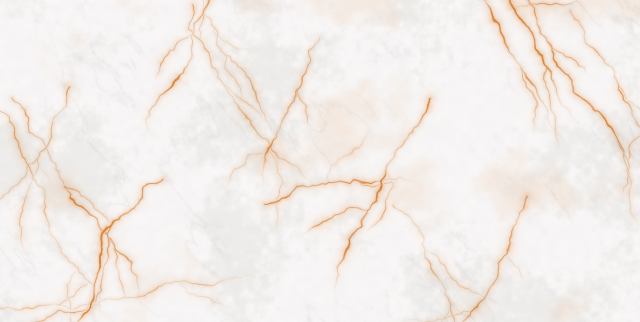
Give the GLSL for this texture, as a Shadertoy shader.

```glsl
float hash(vec2 p) {
    vec3 q = fract(p.xyx * 0.1031);
    q += dot(q, q.yzx + 33.33);
    return fract((q.x + q.y) * q.z);
}

float noise(vec2 p) {
    vec2 cell = floor(p), f = fract(p);
    f = f * f * (3.0 - 2.0 * f);
    return mix(mix(hash(cell), hash(cell + vec2(1, 0)), f.x),
               mix(hash(cell + vec2(0, 1)), hash(cell + vec2(1, 1)), f.x), f.y);
}

float fbm(vec2 p) {
    float sum = 0.0, amp = 0.5;
    for (int i = 0; i < 5; i++) {
        sum += amp * noise(p);
        p = mat2(1.6, 1.2, -1.2, 1.6) * p + 7.3;
        amp *= 0.5;
    }
    return sum / 0.97;
}

// Kinked sideways drift of a crack, zero at its root
float wobble(float t, float seed) {
    float sum = 0.0, amp = 0.09, freq = 4.0;
    for (int i = 0; i < 5; i++) {
        float x = t * freq + 40.0, k = floor(x);
        float row = seed + float(i) * 17.0;
        sum += amp * (mix(hash(vec2(k, row)), hash(vec2(k + 1.0, row)), x - k) - 0.5);
        amp *= 0.5;
        freq *= 2.1;
    }
    return sum * smoothstep(0.0, 0.06, t);
}

vec2 heading(float angle) {
    return vec2(cos(angle), sin(angle));
}

// Pigment of one crack: thin dark core inside a soft stain
float strand(vec2 q, float angle, float len, float seed, float strength) {
    vec2 dir = heading(angle);
    float t = dot(q, dir);
    float across = q.y * dir.x - q.x * dir.y;
    if (abs(across) > 0.16 || t < -0.06 || t > len) return 0.0;
    across -= wobble(t, seed);
    float d = length(vec2(across, max(-t, 0.0)));
    float fade = smoothstep(0.0, 0.35, 1.0 - t / len);
    float patchy = noise(vec2(t * 13.0, seed));
    float width = 0.0018 * strength * (0.5 + patchy);
    float soft = 0.75 / iResolution.y;
    float core = 1.0 - smoothstep(width - soft, width + soft, d);
    float stain = exp(-d / (0.005 + 0.007 * patchy));
    return fade * strength * (core * (0.3 + 0.9 * patchy) + stain * (0.35 + 0.5 * patchy));
}

float veins(vec2 p, float aspect) {
    float ink = 0.0;
    for (int i = 0; i < 17; i++) {
        float id = float(i), seed = id * 31.0 + 5.0;
        float h1 = hash(vec2(seed, 1.0)), h2 = hash(vec2(seed, 2.0));

        // Two steep families, with an occasional shallow crack
        float angle = i % 3 == 1 ? -2.1 : -1.02;
        if (i % 7 == 5) angle = 0.15;
        angle += 0.3 * (h1 - 0.5);
        float len = 0.45 + 0.55 * h2;
        float strength = 0.55 + 0.6 * hash(vec2(seed, 3.0));
        vec2 dir = heading(angle);
        vec2 middle = vec2(aspect * fract(id * 0.618 + 0.12), fract(id * 0.755 + 0.35));
        vec2 q = p - middle + 0.5 * len * dir;
        ink = max(ink, strand(q, angle, len, seed, strength));

        // Side branches rooted on the main crack
        for (int j = 0; j < 2; j++) {
            float key = seed + 7.0 + float(j) * 11.0;
            float root = len * (0.2 + 0.3 * float(j) + 0.25 * hash(vec2(key, 4.0)));
            vec2 from = dir * root + vec2(-dir.y, dir.x) * wobble(root, seed);
            float turn = (j == 0 ? 1.0 : -1.0) * (0.25 + 0.45 * hash(vec2(key, 5.0)));
            float reach = 0.1 + 0.22 * hash(vec2(key, 6.0));
            ink = max(ink, strand(q - from, angle + turn, reach, key, strength * 0.65));
        }
    }
    return ink;
}

void mainImage(out vec4 fragColor, in vec2 fragCoord) {
    vec2 p = fragCoord / iResolution.y;
    float aspect = iResolution.x / iResolution.y;

    // Cloudy white stone with fine grain
    float cloud = fbm(p * 4.0 + 3.0);
    float grain = fbm(p * 45.0);
    vec3 stone = mix(vec3(0.932, 0.926, 0.918), vec3(0.968, 0.961, 0.96),
                     smoothstep(0.3, 0.58, cloud + 0.35 * (grain - 0.5)));
    stone += 0.022 * (grain - 0.5);

    // Faint grey hairlines along the diagonal
    vec2 slant = mat2(0.8, -0.6, 0.6, 0.8) * p;
    float ridge = abs(fbm(slant * vec2(14.0, 5.0) + 20.0) - 0.5);
    stone -= 0.035 * exp(-ridge * 45.0) * smoothstep(0.45, 0.7, noise(p * 5.0 + 9.0));

    // Rust veins with crumbly edges, plus pale warm blotches
    vec2 crumble = vec2(noise(p * 70.0), noise(p * 70.0 + 50.0)) - 0.5;
    float ink = veins(p + 0.005 * crumble, aspect) * (0.7 + 0.6 * grain);
    ink += 0.22 * smoothstep(0.56, 0.78, fbm(p * 5.0 + 60.0)) * (0.4 + grain);
    vec3 color = stone - min(ink, 1.8) * vec3(0.06, 0.235, 0.39);

    fragColor = vec4(clamp(color, 0.0, 1.0), 1.0);
}
```
